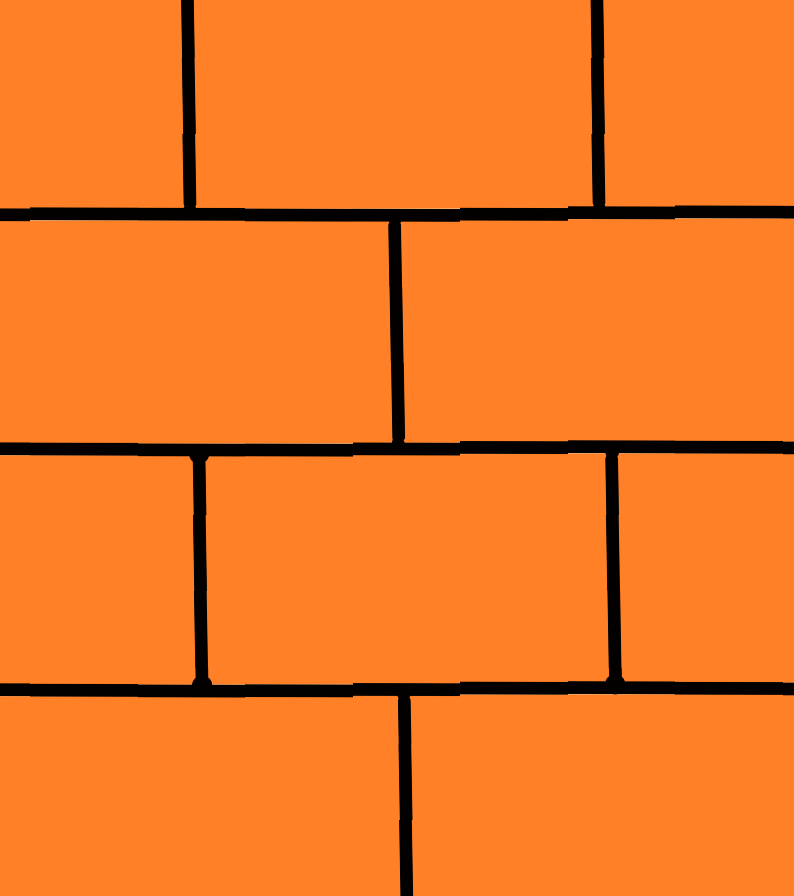
Write a WebGL 1 fragment shader that draws this pattern.

```glsl
precision highp float;
// Flat orange brickwork in running bond, outlined with hand-drawn black lines.
// Bed lines and slanted joints are distance functions; layered sines give each
// stroke its small stair steps, and round knots swell some of the line ends.

uniform vec2 u_resolution;

const vec3 BRICK = vec3(1.0, 0.502, 0.15);
const vec3 INK = vec3(0.008, 0.003, 0.0);
const vec3 PALE = vec3(1.0, 0.82, 0.62);
const float HALF_LINE = 0.0071;  // half the stroke width, canvas height = 1
const float LEAN = 0.0125;       // sideways slant of the upright joints

float coverage(float dist, float pixel) {
  return 1.0 - smoothstep(-0.6 * pixel, 0.6 * pixel, dist);
}

// Stair-stepped offset along a stroke, with a slight ramp inside each step.
float strokeStep(float along, float stepLength, float phase) {
  float t = along / stepLength;
  return -sin(1.05 * floor(t) - phase) - 0.5 * (fract(t) - 0.5);
}

// Height of the bed line below a course; courses count down from the top.
float bedHeight(float course) {
  return 0.761 - course * (0.25815 + 0.00355 * course);
}

float bedTilt(float x) {
  return 0.003 * (x - 0.44);
}

float capsule(vec2 p, vec2 a, vec2 b, float radius) {
  vec2 ab = b - a;
  float t = clamp(dot(p - a, ab) / dot(ab, ab), 0.0, 1.0);
  return length(p - a - t * ab) - radius;
}

// Nearest upright joint of one course, with knots where it meets the beds.
float jointDistance(vec2 p, float course) {
  float odd = mod(course, 2.0);
  float first = 0.2103 + 0.0068 * course + odd * (0.2275 - 0.0019 * course);
  float pitch = 0.457 + 0.002 * course;
  float index = floor((p.x - first) / pitch + 0.5);
  float center = first + pitch * index;

  float tilt = bedTilt(center);
  float top = bedHeight(course - 1.0) + tilt;
  float bottom = bedHeight(course) + tilt;
  float slant = 0.5 * LEAN * (top - bottom);
  vec2 upper = vec2(center - slant, top - 0.013);
  vec2 lower = vec2(center + slant, bottom + 0.013);

  vec2 q = p;
  q.x -= 0.0006 * strokeStep(p.y, 0.085, course + index);
  float dist = capsule(q, upper, lower, HALF_LINE);

  // Narrow neck joins the rounded stroke ends to the bed lines.
  dist = min(dist, capsule(p, vec2(upper.x, top), vec2(lower.x, bottom), 0.0054));

  float swell = max(0.0, -cos(1.5708 * course));
  float lowKnot = 0.0075 + 0.0038 * swell;
  float highKnot = 0.0075 + 0.0038 * swell * step(index, 0.5);
  dist = min(dist, length(p - vec2(lower.x, bottom + 0.005)) - lowKnot);
  return min(dist, length(p - vec2(upper.x, top - 0.005)) - highKnot);
}

void main() {
  vec2 p = gl_FragCoord.xy / u_resolution.y;
  float pixel = 1.0 / u_resolution.y;
  float ink = 1.0;
  float underlay = 1.0;

  for (int i = 0; i < 4; i++) {
    float course = float(i);

    // A paler, unstepped bed shows as slivers beside the shifted black stroke.
    float above = p.y - bedHeight(course) - bedTilt(p.x);
    float phase = 1.5 / (1.0 + 3.0 * course * course);
    float shift = 0.0013 * strokeStep(p.x - 0.0336, 0.12, phase);
    underlay = min(underlay, abs(above) - HALF_LINE + 0.0006);
    ink = min(ink, abs(above - shift) - HALF_LINE);

    // Each joint is confined to its own course by its two end points.
    ink = min(ink, jointDistance(p, course));
  }

  vec3 color = mix(BRICK, PALE, 0.6 * coverage(underlay, pixel));
  color = mix(color, INK, coverage(ink, pixel));
  gl_FragColor = vec4(color, 1.0);
}
```
